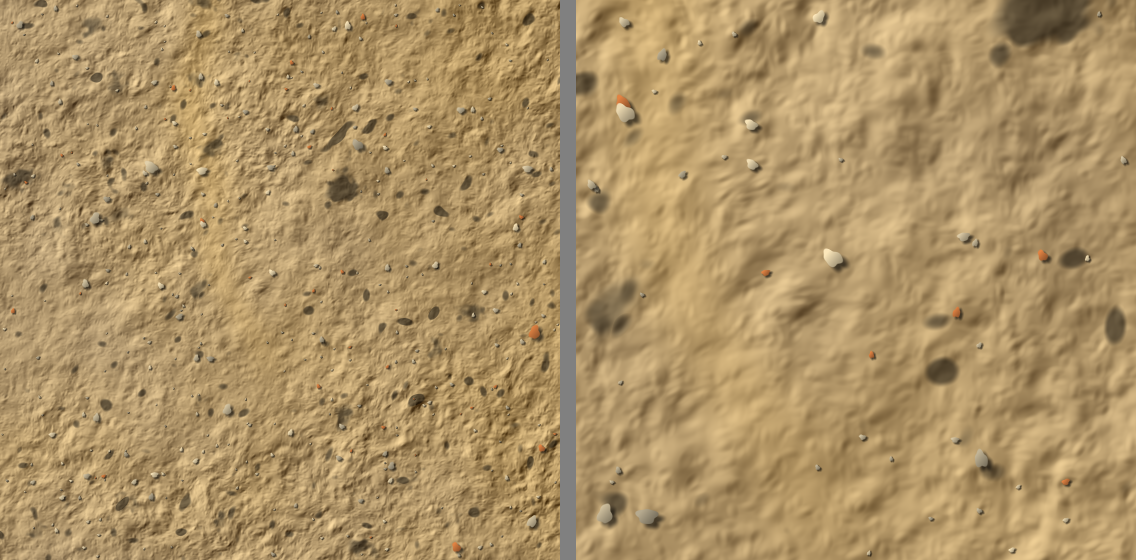
Left: the whole. Right: its middle third, enlarged.
A WebGL 2 fragment shader for this texture:

```glsl
#version 300 es
precision highp float;

uniform vec2 u_resolution;
out vec4 fragColor;

const vec3 SOIL = vec3(0.685, 0.577, 0.400);
const vec3 TONE_AXIS = vec3(1.0, 0.94, 0.77);   // how light and dark spread over the channels
const vec3 GOLD_SHIFT = vec3(0.012, 0.0, -0.028);
const vec3 CREAM = vec3(0.84, 0.77, 0.62);
const vec3 GREY = vec3(0.60, 0.56, 0.47);
const vec3 RUST = vec3(0.74, 0.43, 0.22);
const vec2 LIGHT = vec2(-0.77, 0.64);           // direction towards the sun
const float GRAIN_ANGLE = 0.75;
const float GRAIN_STRETCH = 1.6;
const float RELIEF_GAIN = 1.12;
const float SLOPE_STEP = 0.1;
const int OCTAVES = 5;
const float OCTAVE_GAIN[OCTAVES] = float[](0.026, 0.036, 0.052, 0.056, 0.036);
const mat2 TURN = mat2(0.8, 0.6, -0.6, 0.8);

vec3 hash(vec2 p) {
    vec3 q = fract(p.xyx * vec3(0.1031, 0.1030, 0.0973));
    q += dot(q, q.yxz + 33.33);
    return fract((q.xxy + q.yzz) * q.zyx);
}

vec2 rotate(vec2 p, float angle) {
    float c = cos(angle), s = sin(angle);
    return vec2(c * p.x + s * p.y, c * p.y - s * p.x);
}

// Broad layered sines, roughly -1 to 1
float undulation(vec2 p) {
    float sum = 0.0, amp = 0.45;
    for (int i = 0; i < 4; i++) {
        p = TURN * p * 1.7 + 1.9;
        sum += amp * sin(p.x + 1.4 * sin(p.y));
        amp *= 0.7;
    }
    return sum;
}

// Cellular field of elongated mounds and dents
float bumps(vec2 p, float seed) {
    vec2 cell = floor(p);
    float sum = 0.0;
    for (int y = -1; y <= 1; y++)
    for (int x = -1; x <= 1; x++) {
        vec2 id = cell + vec2(x, y);
        vec3 rnd = hash(id + seed);
        float turn = fract(7.0 * (rnd.x + rnd.y)) - 0.5;
        vec2 d = rotate(p - id - rnd.xy, GRAIN_ANGLE + 2.2 * turn);
        d.y *= GRAIN_STRETCH;
        float w = max(1.0 - dot(d, d), 0.0);
        sum += (2.0 * rnd.z - 1.0) * w * w * w;
    }
    return sum;
}

// Sunlit slope summed over octaves
float relief(vec2 p, float roughness) {
    float sum = 0.0, freq = 8.0;
    for (int i = 0; i < OCTAVES; i++) {
        float seed = 17.0 * float(i + 1);
        vec2 q = p * freq;
        float slope = (bumps(q, seed) - bumps(q + LIGHT * SLOPE_STEP, seed)) / SLOPE_STEP;
        sum += OCTAVE_GAIN[i] * slope * (i == 0 ? 1.0 : roughness);
        freq *= 2.1;
    }
    return sum * RELIEF_GAIN;
}

// Signed distance to a lumpy oval
float stoneEdge(vec2 d, float radius, float spin) {
    d = rotate(d, spin) * vec2(0.9, 1.25);
    float a = atan(d.y, d.x + 1e-5);
    return length(d) - radius * (1.0 + 0.13 * sin(3.0 * a + spin) + 0.07 * sin(5.0 * a - 2.0 * spin));
}

// Scattered stones with cast shadows
vec3 scatterStones(vec3 ground, vec2 uv, float freq, float density, float maxRadius) {
    vec2 p = uv * freq, cell = floor(p);
    float blur = 0.9 * freq / u_resolution.y;
    for (int y = -1; y <= 1; y++)
    for (int x = -1; x <= 1; x++) {
        vec2 id = cell + vec2(x, y);
        vec3 place = hash(id + freq * 3.0);
        if (place.z > density) continue;
        vec3 kind = hash(id + freq * 5.0 + 71.0);
        vec2 d = p - id - 0.2 - 0.6 * place.xy;
        float radius = maxRadius * mix(0.45, 1.0, kind.x * kind.x);
        float spin = 6.28 * kind.y;
        float shade = stoneEdge(d + LIGHT * radius * 0.75, radius, spin);
        ground *= 1.0 - 0.6 * smoothstep(0.3 * radius + blur, -0.5 * radius, shade);
        vec3 tint = kind.z > 0.88 ? RUST : mix(GREY, CREAM, fract(kind.z * 9.0));
        tint *= 1.0 + 0.24 * clamp(dot(d, LIGHT) / radius, -1.3, 0.8);
        float edge = stoneEdge(d, radius, spin);
        ground = mix(ground, tint, smoothstep(blur, -blur, edge));
    }
    return ground;
}

void main() {
    vec2 uv = gl_FragCoord.xy / u_resolution.y;
    vec2 warped = uv + 0.006 * vec2(undulation(uv * 9.0), undulation(uv * 9.0 + 40.0));

    // Smooth pale ridge curving down from the top
    float bend = 0.85 - uv.y;
    float ridgeX = 0.35 + 0.45 * bend * bend + 0.012 * sin(uv.y * 21.0);
    float ridge = exp(-pow((uv.x - ridgeX) / 0.035, 2.0)) * smoothstep(0.25, 0.5, uv.y);

    // Ground relief and broad tone
    float patches = undulation(uv * 3.5 + 7.0);
    float roughness = clamp(1.0 + 0.4 * patches - 0.35 * ridge, 0.5, 1.5);
    float shade = relief(warped, roughness);
    shade /= 1.0 + 1.5 * max(shade, 0.0);
    float tone = 0.03 * undulation(uv * 2.2 + 3.0) + 0.02 * undulation(uv * 12.0) + 0.045 * ridge;
    vec3 color = SOIL + TONE_AXIS * max(shade + tone, -0.42);
    color += GOLD_SHIFT * (ridge + smoothstep(0.2, 1.0, uv.x) - 0.4 + 0.5 * undulation(uv * 4.0));

    // Shadowed pits and crumbled hollows
    float pits = smoothstep(0.55, 0.9, bumps(warped * 36.0, 131.0));
    float hollows = smoothstep(0.6, 1.0, bumps(warped * 13.0, 157.0) + 0.3 * bumps(warped * 75.0, 173.0));
    color *= 1.0 - 0.48 * max(pits, hollows);

    // Flecks, gravel and pebbles
    color = scatterStones(color, uv, 60.0, 0.07, 0.16);
    color = scatterStones(color, uv, 24.0, 0.20, 0.14);
    color = scatterStones(color, uv, 9.0, 0.24, 0.11);
    fragColor = vec4(clamp(color, 0.0, 1.0), 1.0);
}
```
